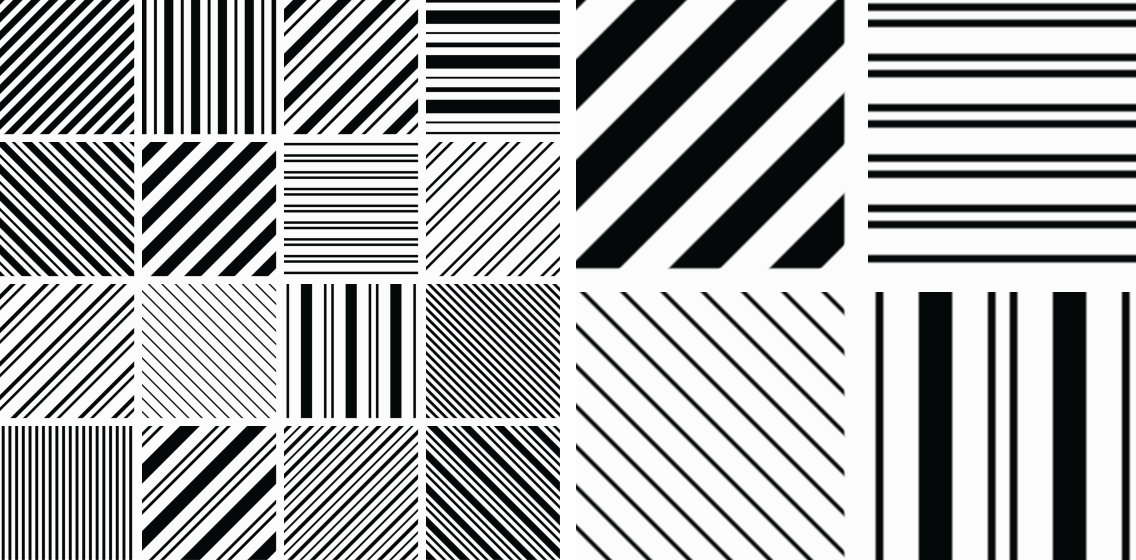
Left: the whole. Right: its middle third, enlarged.
Give the GLSL for this pattern, as a WebGL 1 fragment shader.

```glsl
precision highp float;
// Four by four sampler of square black-and-white stripe swatches with white gutters.
uniform vec2 u_resolution;

// Half-width of edge smoothing; the canvas is 768 units wide.
float softness() {
  return max(0.8, 0.75 * 768.0 / u_resolution.x);
}

// Coverage of a repeating bar. axis.x is the position, axis.y its gradient length.
float bar(vec2 axis, float period, float centre, float width) {
  float d = abs(mod(axis.x - centre + 0.5 * period, period) - 0.5 * period);
  float edge = softness() * axis.y;
  return smoothstep(-edge, edge, 0.5 * width - d);
}

// Two alternating bars that share one period.
float bars(vec2 axis, float period, vec2 a, vec2 b) {
  return max(bar(axis, period, a.x, a.y), bar(axis, period, b.x, b.y));
}

// Three bars that share one period.
float bars(vec2 axis, float period, vec2 a, vec2 b, vec2 c) {
  return max(bars(axis, period, a, b), bar(axis, period, c.x, c.y));
}

// Stripe design of one swatch; q runs right and down from its top left corner.
float swatch(vec2 cell, vec2 q) {
  vec2 across = vec2(q.x, 1.0);
  vec2 down = vec2(q.y, 1.0);
  vec2 rising = vec2(q.x + q.y, 1.414);
  vec2 falling = vec2(q.x - q.y, 1.414);

  if (cell.y < 0.5) {
    if (cell.x < 0.5) return bar(rising, 24.5, 0.0, 13.0);
    if (cell.x < 1.5) return bars(across, 36.8, vec2(0.0, 12.5), vec2(18.5, 4.0));
    if (cell.x < 2.5) return bars(rising, 61.3, vec2(22.0, 19.0), vec2(48.0, 5.5));
    return bars(down, 61.3, vec2(23.5, 18.5), vec2(45.3, 2.6), vec2(0.3, 6.5));
  }
  if (cell.y < 1.5) {
    if (cell.x < 0.5) return bars(falling, 36.8, vec2(0.0, 14.0), vec2(18.0, 4.5));
    if (cell.x < 1.5) return bar(rising, 46.0, 23.5, 23.5);
    if (cell.x < 2.5) return bars(down, 23.0, vec2(3.0, 3.4), vec2(18.6, 3.4));
    return bars(rising, 46.0, vec2(21.0, 5.0), vec2(36.0, 5.0));
  }
  if (cell.y < 2.5) {
    if (cell.x < 0.5) return bars(rising, 46.0, vec2(18.0, 7.5), vec2(34.0, 5.0));
    if (cell.x < 1.5) return bar(falling, 18.4, 9.0, 2.6);
    if (cell.x < 2.5) return bars(across, 61.3, vec2(31.0, 15.3), vec2(56.7, 3.5), vec2(5.4, 3.5));
    return bar(falling, 12.27, 4.0, 5.5);
  }
  if (cell.x < 0.5) return bar(across, 9.2, 4.4, 4.0);
  if (cell.x < 1.5) return bars(rising, 92.0, vec2(66.0, 27.0), vec2(12.0, 5.5), vec2(27.5, 5.5));
  if (cell.x < 2.5) return bars(rising, 30.7, vec2(8.0, 7.0), vec2(23.0, 3.5));
  return bars(falling, 46.0, vec2(8.0, 14.0), vec2(26.0, 5.0), vec2(38.0, 5.0));
}

void main() {
  // Grid of cells counted from the top left.
  vec2 p = gl_FragCoord.xy / u_resolution * 768.0;
  p.y = 768.0 - p.y;
  vec2 cell = floor(p / 194.67);
  vec2 q = p - cell * 194.67;

  // Clip each swatch to leave the gutter.
  float edge = softness();
  vec2 inside = smoothstep(-edge, edge, 184.0 - q);
  float ink = swatch(cell, q) * inside.x * inside.y;

  gl_FragColor = vec4(mix(vec3(0.99), vec3(0.02, 0.03, 0.03), ink), 1.0);
}
```
